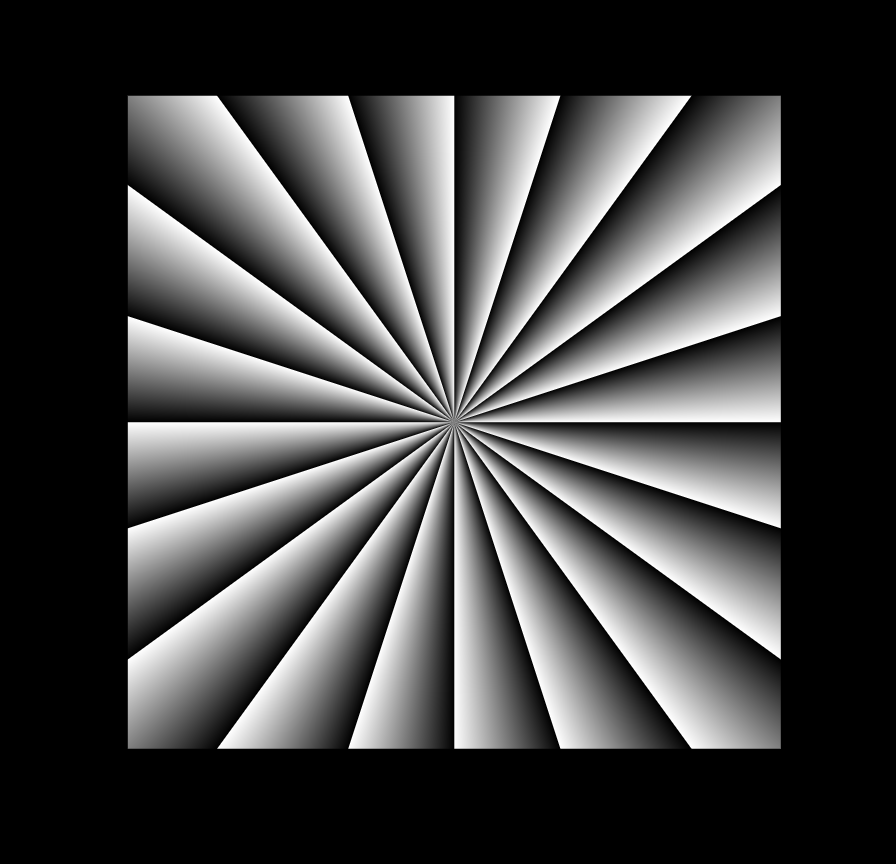
Write a Shadertoy shader that draws this background.

```glsl
const float TAU = 6.2831853;
const vec2 FAN_CENTER = vec2(0.0073, 0.0113);
const float HALF_SIDE = 0.3779;
const float WEDGE_COUNT = 20.0;

// Integral of fract(x)
float sawIntegral(float x) {
    float ramp = fract(x);
    return 0.5 * (floor(x) + ramp * ramp);
}

// Sawtooth averaged over a window, so its steps stay smooth
float smoothSaw(float x, float width) {
    return (sawIntegral(x + 0.5 * width) - sawIntegral(x - 0.5 * width)) / width;
}

// Wedges that brighten clockwise around the origin
float wedgeFan(vec2 p, float count, float pixel) {
    float radius = max(length(p), 0.25 * pixel);
    float angle = radius > length(p) ? 0.0 : atan(p.y, p.x);
    float turnsPerPixel = pixel / (TAU * radius);
    return smoothSaw(-angle / TAU * count, count * turnsPerPixel);
}

// Coverage of a centred square
float squareMask(vec2 p, float halfSide, float pixel) {
    vec2 edge = abs(p) - halfSide;
    return clamp(0.5 - max(edge.x, edge.y) / pixel, 0.0, 1.0);
}

void mainImage(out vec4 fragColor, in vec2 fragCoord) {
    // Canvas heights, measured from the fan's centre
    float pixel = 1.0 / iResolution.y;
    vec2 p = (fragCoord - 0.5 * iResolution.xy) * pixel - FAN_CENTER;

    // Grey fan on black
    float shade = wedgeFan(p, WEDGE_COUNT, pixel) * squareMask(p, HALF_SIDE, pixel);
    fragColor = vec4(vec3(shade), 1.0);
}
```
